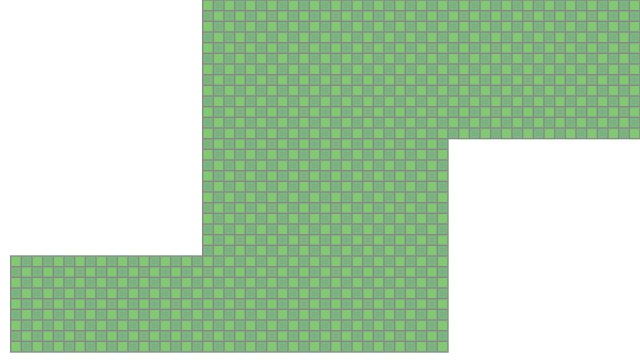
Give the GLSL for this pattern, as a Shadertoy shader.

```glsl
// A stepped, Z-shaped floor of green and teal checker tiles with grey grout on white.

const float TILES_ACROSS = 60.0;   // tiles per canvas width
const float GROUT_HALF = 0.066;    // half grout width, in tiles
const float RIM_INSET = 0.15;      // distance of the teal tile's rim from the tile edge
const float RIM_HALF = 0.035;
const float RIM_STRENGTH = 0.55;

const vec3 PAPER = vec3(1.0);
const vec3 GROUT = vec3(0.53);
const vec3 GREEN = vec3(0.51, 0.79, 0.45);
const vec3 TEAL = vec3(0.475, 0.695, 0.51);

// Floor sections in tiles, measured from the top left: left, top, right, bottom
const vec4 UPPER = vec4(19.0, -1.0, 61.0, 13.0);
const vec4 MIDDLE = vec4(19.0, -1.0, 42.0, 33.0);
const vec4 LOWER = vec4(1.0, 24.0, 42.0, 33.0);

// Signed distance to a rectangle given by its edges
float rectDistance(vec2 p, vec4 edges) {
    vec2 d = max(edges.xy - p, p - edges.zw);
    return length(max(d, 0.0)) + min(max(d.x, d.y), 0.0);
}

// Antialiased coverage of the inside of a distance field
float coverage(float d, float pixel) {
    return clamp(0.5 - d / pixel, 0.0, 1.0);
}

void mainImage(out vec4 fragColor, in vec2 fragCoord) {
    float pixel = TILES_ACROSS / iResolution.x;
    vec2 p = vec2(fragCoord.x, iResolution.y - fragCoord.y) * pixel;

    // Checker tiles: odd cells are green, even cells teal
    vec2 cell = floor(p);
    vec2 toEdge = 0.5 - abs(fract(p) - 0.5);
    float edge = min(toEdge.x, toEdge.y);
    float isGreen = mod(cell.x + cell.y, 2.0);

    // A faint green rim inside each teal tile
    float rim = coverage(abs(edge - RIM_INSET) - RIM_HALF, pixel);
    vec3 tealTile = mix(TEAL, GREEN, rim * RIM_STRENGTH);
    vec3 color = mix(tealTile, GREEN, isGreen);

    // Grout between the tiles
    color = mix(color, GROUT, coverage(edge - GROUT_HALF, pixel));

    // Floor outline, widened to hold its border of grout
    float outline = min(rectDistance(p, UPPER),
                        min(rectDistance(p, MIDDLE), rectDistance(p, LOWER)));
    color = mix(PAPER, color, coverage(outline - GROUT_HALF, pixel));

    fragColor = vec4(color, 1.0);
}
```
